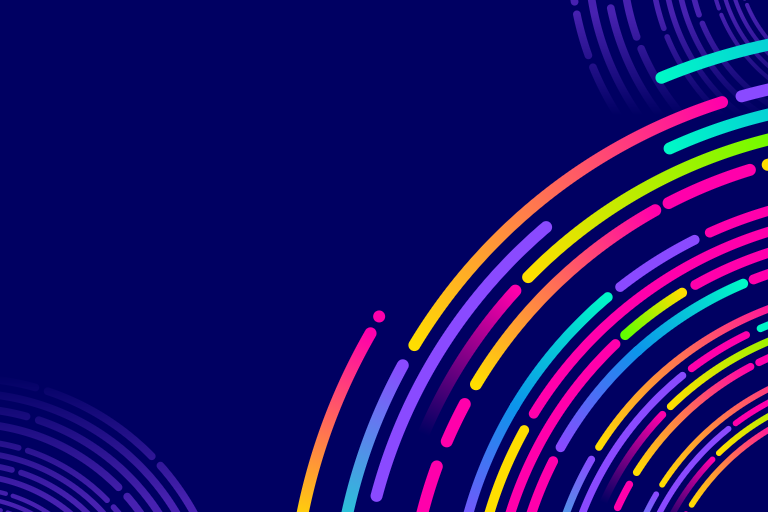
A Shadertoy shader for this background:

```glsl
#define NIGHT vec3(0.0, 0.0, 0.385)
#define PINK vec3(1.0, 0.0, 0.67)
#define YELLOW vec3(1.0, 0.87, 0.0)
#define GREEN vec3(0.38, 1.0, 0.0)
#define TEAL vec3(0.0, 0.97, 0.78)
#define BLUE vec3(0.05, 0.58, 0.92)
#define PURPLE vec3(0.54, 0.29, 1.0)
#define HAZE vec3(0.28, 0.13, 0.69)
#define CENTRE vec2(1.741, -0.236)
#define HALF_WIDTH 0.0117
#define FIRST_ROW 1.088
#define ROW_STEP 0.0475

float coverage(float dist) {
    return clamp(0.5 - dist * iResolution.y, 0.0, 1.0);
}

// Radius and angle in degrees; the angle is zero along the given side
vec2 toPolar(vec2 d, vec2 side) {
    d *= side;
    return vec2(length(d), degrees(atan(d.y, d.x)));
}

// Round-capped arc on a numbered row, coloured along its length
void stroke(inout vec3 col, vec2 polar, float scale, float row,
            float start, float end, vec3 startCol, vec3 endCol) {
    float radius = scale * (FIRST_ROW - ROW_STEP * row);
    float beyond = max(max(start - polar.y, polar.y - end), 0.0);
    float dist = length(vec2(radians(beyond) * radius, polar.x - radius));
    float t = clamp((polar.y - start) / max(end - start, 0.01), 0.0, 1.0);
    col = mix(col, mix(startCol, endCol, t), coverage(dist - HALF_WIDTH * scale));
}

// Rows shared by the outer band and its smaller copies
void mainBand(inout vec3 col, vec2 polar, float s) {
    stroke(col, polar, s, 0.0, 5.0, 28.7, TEAL, PURPLE);
    stroke(col, polar, s, 0.0, 31.1, 72.3, YELLOW, PINK);
    stroke(col, polar, s, 0.0, 74.4, 95.0, PURPLE, PURPLE);

    stroke(col, polar, s, 1.0, 14.9, 49.6, PURPLE, PURPLE);
    stroke(col, polar, s, 1.0, 65.4, 95.0, TEAL, BLUE);

    stroke(col, polar, s, 2.0, 23.0, 42.3, NIGHT, PINK);
    stroke(col, polar, s, 2.0, 44.4, 80.0, YELLOW, GREEN);

    stroke(col, polar, s, 3.0, 5.0, 20.1, PINK, PINK);
    stroke(col, polar, s, 3.0, 23.3, 28.2, PINK, PINK);
    stroke(col, polar, s, 3.0, 30.9, 60.8, YELLOW, PINK);
    stroke(col, polar, s, 3.0, 62.6, 73.0, PINK, PINK);
    stroke(col, polar, s, 3.0, 75.2, 95.0, YELLOW, GREEN);
}

void middleBand(inout vec3 col, vec2 polar, float s) {
    stroke(col, polar, s, 1.0, 12.0, 31.0, PURPLE, BLUE);
    stroke(col, polar, s, 1.0, 31.0, 49.8, BLUE, TEAL);
    stroke(col, polar, s, 1.0, 51.9, 63.4, PURPLE, PURPLE);
    stroke(col, polar, s, 1.0, 65.6, 95.0, PINK, PINK);

    stroke(col, polar, s, 2.0, 5.0, 28.9, YELLOW, YELLOW);
    stroke(col, polar, s, 2.0, 31.5, 95.0, PINK, PINK);

    stroke(col, polar, s, 3.0, 5.0, 46.3, PINK, PINK);
    stroke(col, polar, s, 3.0, 48.2, 58.4, GREEN, YELLOW);
    stroke(col, polar, s, 3.0, 60.6, 95.0, PINK, PINK);

    stroke(col, polar, s, 4.0, 5.0, 26.9, PINK, PINK);
    stroke(col, polar, s, 4.0, 29.3, 48.0, PURPLE, BLUE);
    stroke(col, polar, s, 4.0, 48.0, 67.0, BLUE, TEAL);
    stroke(col, polar, s, 4.0, 68.7, 95.0, PINK, PINK);
}

// Faint nested rings, broken at two angles on alternating rows
float hazeRings(vec2 polar, float outer, float shrink, vec2 gaps) {
    float mask = 0.0;
    float scale = 1.0;
    for (int band = 0; band < 3; band++) {
        for (int row = 0; row < 4; row++) {
            float radius = outer * scale * (1.0 - 0.058 * float(row));
            vec2 away = radians(abs(polar.y - gaps)) * radius;
            float nearest = 1.0;
            if (row % 3 == 0) nearest = away.x;
            if (row % 2 == 0) nearest = min(nearest, away.y);
            float inGap = max(0.0125 * scale - nearest, 0.0);
            float dist = length(vec2(inGap, polar.x - radius));
            mask = max(mask, coverage(dist - 0.0075 * scale));
        }
        scale *= shrink;
    }
    return mask;
}

void mainImage(out vec4 fragColor, in vec2 fragCoord) {
    vec2 p = fragCoord / iResolution.y;
    vec3 col = NIGHT;

    // Fading rings in the upper right and lower left corners
    vec2 upper = toPolar(p - vec2(1.695, 1.088), vec2(-1.0));
    vec2 lower = toPolar(p - vec2(-0.068, -0.248), vec2(1.0));
    float upperHaze = hazeRings(upper, 0.58, 0.73, vec2(21.0, 10.3));
    float lowerHaze = hazeRings(lower, 0.51, 0.76, vec2(43.0, 73.0));
    col = mix(col, HAZE, upperHaze * clamp((p.y - 0.775) / 0.2, 0.0, 1.0));
    col = mix(col, HAZE, lowerHaze * clamp((0.27 - p.y) / 0.25, 0.0, 1.0));

    // Outermost row
    vec2 polar = toPolar(p - CENTRE, vec2(-1.0, 1.0));
    stroke(col, polar, 1.0, -1.8, 10.0, 29.9, YELLOW, PINK);
    stroke(col, polar, 1.0, -1.85, 31.7, 31.7, PINK, PINK);
    stroke(col, polar, 1.0, -1.8, 67.5, 95.0, TEAL, BLUE);

    // Bright bands, the copies turned a little as they shrink
    mainBand(col, polar, 1.0);
    middleBand(col, polar, 0.825);
    for (int i = 0; i < 2; i++) {
        float scale = 0.622 - 0.132 * float(i);
        vec2 turned = polar - vec2(0.0, 3.5 * (1.0 - scale));
        mainBand(col, turned, scale);
        stroke(col, turned, scale, 1.0, 51.6, 62.7, PINK, PINK);
    }

    fragColor = vec4(col, 1.0);
}
```
